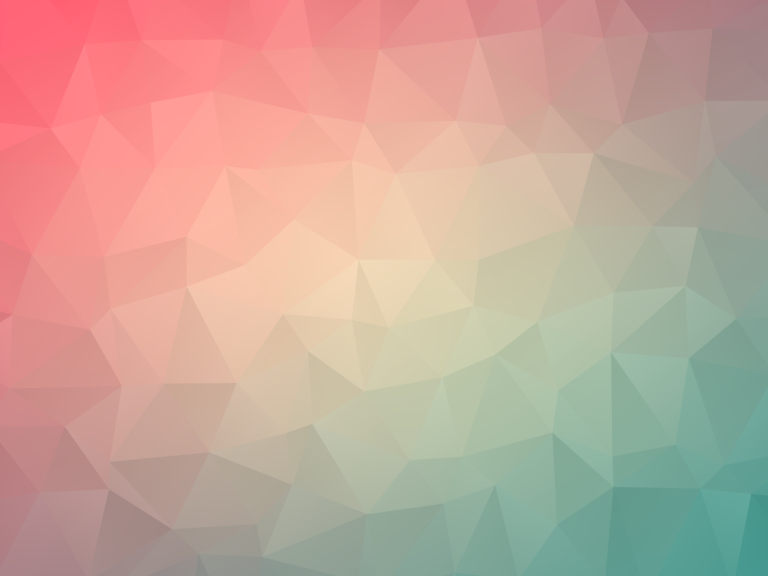
Reproduce this background procedurally as a WebGL 2 fragment shader.

```glsl
#version 300 es
precision highp float;

uniform vec2 u_resolution;
out vec4 fragColor;

vec2 hash2(vec2 p) {
    vec3 q = fract(p.xyx * vec3(0.1031, 0.1030, 0.0973));
    q += dot(q, q.yzx + 33.33);
    return fract((q.xx + q.yz) * q.zy);
}

// Diagonal blend from rose to teal, lit by a broad warm glow
vec3 gradient(vec2 uv) {
    float t = clamp((uv.x + 1.0 - uv.y) * 0.5, 0.0, 1.0);
    vec3 base = mix(vec3(1.0, 0.33, 0.43), vec3(0.25, 0.59, 0.56), t);
    vec2 d = uv - vec2(0.48, 0.53);
    float glow = max(1.15 * exp(-3.8 * dot(d, d)) - 0.1, 0.0);
    return base + vec3(0.27, 0.35, 0.19) * glow;
}

// Jittered mesh corner; odd rows are shifted by half a cell
vec2 corner(vec2 id) {
    return id + vec2(0.5 * mod(id.y, 2.0), 0.0) + (hash2(id + 47.0) - 0.5) * 0.76;
}

// Signed distance to the line a-b, positive on its left
float side(vec2 p, vec2 a, vec2 b) {
    vec2 e = normalize(b - a);
    return e.x * (p.y - a.y) - e.y * (p.x - a.x);
}

// Adds one softly tilted facet, weighted by its coverage
void addFacet(inout vec4 sum, vec2 p, vec2 a, vec2 b, vec2 c, vec2 extent, float soft) {
    float inside = min(side(p, a, b), min(side(p, b, c), side(p, c, a)));
    float cover = smoothstep(-soft, soft, inside);
    if (cover <= 0.0) return;
    vec2 mid = (a + b + c) / 3.0;
    vec2 rnd = hash2(mid * 17.0 + 91.0) - 0.5;
    vec3 color = mix(gradient(mid / extent), gradient(p / extent), 0.4);
    color += rnd.x * 0.045 + dot(p - mid, rnd.yx) * 0.045;
    sum += vec4(color, 1.0) * cover;
}

void main() {
    float rows = 8.6;
    vec2 p = gl_FragCoord.xy / u_resolution.y * rows;
    vec2 extent = vec2(u_resolution.x / u_resolution.y, 1.0) * rows;
    float soft = 0.8 * rows / u_resolution.y;
    vec2 cell = floor(p);
    vec4 sum = vec4(gradient(p / extent), 1.0) * 0.001;

    // Split each nearby quad along its shorter diagonal
    for (int j = -1; j <= 1; j++) {
        for (int i = -2; i <= 1; i++) {
            vec2 id = cell + vec2(i, j);
            vec2 a = corner(id);
            vec2 b = corner(id + vec2(1.0, 0.0));
            vec2 c = corner(id + vec2(1.0, 1.0));
            vec2 d = corner(id + vec2(0.0, 1.0));
            if (distance(a, c) < distance(b, d)) {
                addFacet(sum, p, a, b, c, extent, soft);
                addFacet(sum, p, a, c, d, extent, soft);
            } else {
                addFacet(sum, p, a, b, d, extent, soft);
                addFacet(sum, p, b, c, d, extent, soft);
            }
        }
    }
    fragColor = vec4(clamp(sum.rgb / sum.a, 0.0, 1.0), 1.0);
}
```
